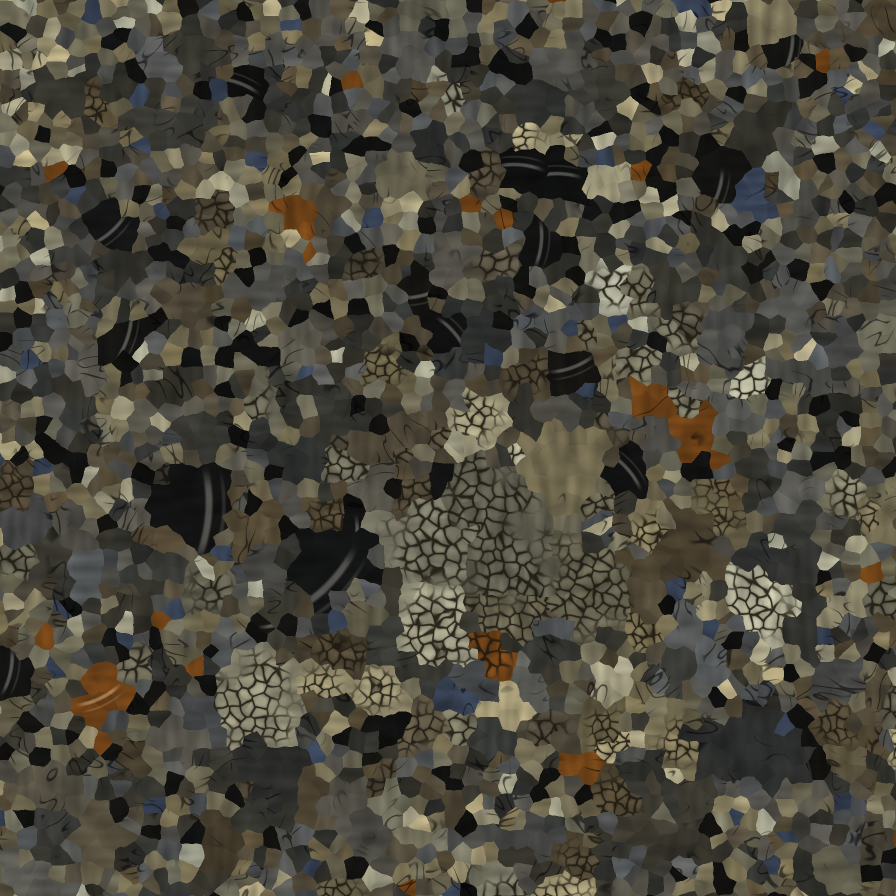
Reproduce this texture procedurally as a Shadertoy shader.

```glsl
vec2 hash2(vec2 p) {
    vec3 q = fract(p.xyx * vec3(.1031, .1030, .0973));
    q += dot(q, q.yzx + 33.33);
    return fract((q.xx + q.yz) * q.zy);
}

float gradientNoise(vec2 p) {
    vec2 i = floor(p), f = fract(p);
    vec2 u = f * f * f * (f * (f * 6. - 15.) + 10.);
    vec2 e = vec2(0, 1);
    float a = dot(hash2(i) * 2. - 1., f);
    float b = dot(hash2(i + e.yx) * 2. - 1., f - e.yx);
    float c = dot(hash2(i + e.xy) * 2. - 1., f - e.xy);
    float d = dot(hash2(i + e.yy) * 2. - 1., f - e.yy);
    return mix(mix(a, b, u.x), mix(c, d, u.x), u.y);
}

// xy: nearest site, z: random seed of its cell, w: gap to the second site
vec4 voronoi(vec2 p) {
    vec2 site = p, id = p;
    float nearest = 8., second = 8.;
    for (int j = -1; j <= 1; j++)
    for (int i = -1; i <= 1; i++) {
        vec2 cell = floor(p) + vec2(i, j);
        vec2 s = cell + .5 + .9 * (hash2(cell) - .5);
        float d = distance(p, s);
        if (d < nearest) {
            second = nearest;
            nearest = d;
            site = s;
            id = cell;
        } else second = min(second, d);
    }
    return vec4(site, hash2(id + 71.).x, second - nearest);
}

// Stone colours, ordered from cold and dark to warm and pale
vec3 stoneColor(float t) {
    if (t < .10) return vec3(.07, .07, .065);
    if (t < .34) return vec3(.20, .20, .18);
    if (t < .57) return vec3(.31, .31, .295);
    if (t < .73) return vec3(.30, .27, .21);
    if (t < .94) return vec3(.40, .38, .30);
    return vec3(.57, .55, .45);
}

vec3 mosaic(vec2 uv) {
    // Small chips; larger patches are unions of whole chips
    vec2 wobble = vec2(gradientNoise(uv * 90.), gradientNoise(uv * 90. + 37.));
    vec4 chip = voronoi((uv + wobble * .003) * 54.);
    vec2 q = chip.xy / 54.;
    vec2 toFocus = (q - vec2(.58, .34)) * vec2(1., 1.15);
    float focus = exp(-9. * dot(toFocus, toFocus));

    float scale = 54.;
    vec4 piece = chip;
    vec4 medium = voronoi(q * 23. + 40.);
    vec4 large = voronoi(q * 12. + 90.);
    if (hash2(large.xy).x < .75 * focus - .08) {
        piece = large;
        piece.xy -= 90.;
        scale = 12.;
    } else if (hash2(medium.xy).x < .22 + .6 * focus) {
        piece = medium;
        piece.xy -= 40.;
        scale = 23.;
    }
    vec2 center = piece.xy / scale;
    vec2 local = (uv - center) * scale;
    vec2 dice = hash2(piece.xy * 7.3 + scale);
    vec2 dice2 = hash2(piece.xy * 3.7 + 19.);

    // Warm stones gather at the rim and around the focus
    vec2 rim = min(center, 1. - center);
    float warmth = .45 * exp(-22. * min(rim.x, rim.y)) + .22 * focus
                 + .55 * gradientNoise(center * 6. + 5.) - .09;
    float t = clamp(piece.z + 2. * warmth * piece.z * (1. - piece.z), 0., 1.);
    vec3 color = stoneColor(t);
    color *= .84 + .32 * dice.x;
    color *= 1. + (dice.y - .5) * vec3(.08, 0., -.16);
    if (dice2.x < .012) color = vec3(.42, .25, .09);
    else if (dice2.x < .03) color = vec3(.21, .25, .32);

    // Soft smears along one axis and faint chip facets
    vec2 along = dice2.y < .5 ? uv : uv.yx;
    color *= 1. + .3 * gradientNoise(along * vec2(18., 95.) + dice * 9.)
                + .22 * gradientNoise(uv * 45.);
    color *= .92 + .16 * chip.z;

    // Direction of the fine marks
    float angle = floor(dice.x * 4.) * .785 + dice.y * .5;
    mat2 turn = mat2(cos(angle), sin(angle), -sin(angle), cos(angle));
    vec2 r = turn * local;

    if (t > .62 && scale < 50. && dice2.y < .4 + .5 * focus) {
        // Dried mud cracks with pale raised plates
        vec2 bend = vec2(gradientNoise(uv * 65.), gradientNoise(uv * 65. + 11.));
        float gap = voronoi((uv + bend * .006) * (66. + 24. * dice.y)).w;
        float reach = smoothstep(.85, .35, length(local) + .7 * gradientNoise(uv * 26.));
        float crack = smoothstep(.22, .05, gap) * reach;
        color *= 1. + .16 * reach * smoothstep(.15, .5, gap);
        color = mix(color, vec3(.11, .095, .06), .88 * crack);
    } else if (t < .10 && scale < 50.) {
        // Pale curved streaks on black stone
        float curve = r.y + .25 * r.x * r.x - .08;
        float streak = smoothstep(.07, .02, abs(curve))
                     + .4 * smoothstep(.04, .01, abs(curve - .2));
        color += vec3(.25, .25, .235) * streak * smoothstep(.7, .3, abs(r.x));
    } else {
        // Broken dark scratches
        float scratch = smoothstep(.05, .01, abs(gradientNoise(turn * uv * vec2(28., 75.))));
        scratch *= smoothstep(.05, .25, gradientNoise(uv * 24. + 8.));
        color *= 1. - .55 * scratch;
    }
    return color;
}

void mainImage(out vec4 fragColor, in vec2 fragCoord) {
    // Four samples per pixel smooth the edges
    vec3 sum = vec3(0);
    for (int k = 0; k < 4; k++) {
        vec2 offset = vec2(k & 1, k >> 1) * .5 - .25;
        sum += mosaic((fragCoord + offset) / iResolution.y);
    }
    fragColor = vec4(sum * .25, 1.);
}
```
